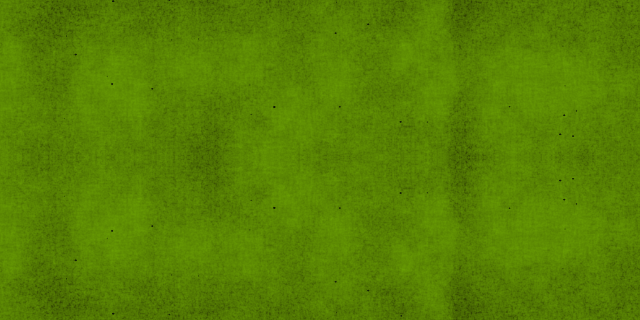
Reproduce this texture procedurally as a WebGL 2 fragment shader.

```glsl
#version 300 es
precision highp float;
// Worn green paper: a flat pigment darkened by cloudy wear, soft vertical
// stains and a fold, then roughened by mottling, grain, a faint weave and pits.
// Gradient noise drives everything; the sheet is mirrored about mid-height.

uniform vec2 u_resolution;
out vec4 fragColor;

// Two random values in 0..1 per lattice cell
vec2 hash2(vec2 cell) {
    uvec2 q = uvec2(ivec2(cell)) * uvec2(1597u, 3571u);
    uint n = (q.x ^ (q.y << 9)) * 747796405u + 289133u;
    n = ((n >> 15) ^ n) * 277803737u;
    n = (n >> 13) ^ n;
    uint m = n * 747796405u + 1013u;
    m = (m >> 16) ^ m;
    return vec2(n & 65535u, m & 65535u) / 65535.0;
}

float corner(vec2 cell, vec2 offset) {
    float angle = 6.28319 * hash2(cell).x;
    return dot(vec2(cos(angle), sin(angle)), offset);
}

float gradientNoise(vec2 p) {
    vec2 i = floor(p), f = p - i;
    vec2 u = f * f * f * (f * (f * 6.0 - 15.0) + 10.0);
    vec2 e = vec2(1, 0);
    return mix(mix(corner(i, f), corner(i + e.xy, f - e.xy), u.x),
               mix(corner(i + e.yx, f - e.yx), corner(i + e.xx, f - e.xx), u.x), u.y);
}

float clouds(vec2 p) {
    float sum = 0.0, amplitude = 1.0;
    for (int i = 0; i < 5; i++) {
        sum += amplitude * gradientNoise(p);
        p = p * 2.03 + 17.3;
        amplitude *= 0.6;
    }
    return sum;
}

float bump(float x, float width) {
    return exp(-x * x / (width * width));
}

// Small dark specks, at most one per cell
float pits(vec2 p, float pixel) {
    float cover = 0.0;
    vec2 home = floor(p / 0.085);
    for (int y = -1; y <= 1; y++)
    for (int x = -1; x <= 1; x++) {
        vec2 cell = home + vec2(x, y);
        vec2 chance = hash2(cell + 311.0);
        vec2 center = (cell + hash2(cell + 97.0)) * 0.085;
        float radius = mix(0.001, 0.0035, chance.y * chance.y);
        vec2 d = (p - center) * vec2(1.0, 0.7 + 0.6 * chance.y);
        float speck = 1.0 - smoothstep(radius - pixel * 0.5, radius + pixel * 0.7, length(d));
        speck *= step(chance.x, 0.22) * step(0.03, center.y);
        cover = max(cover, speck * mix(0.4, 1.0, chance.y));
    }
    return cover;
}

void main() {
    float pixel = 1.0 / u_resolution.y;
    vec2 p = gl_FragCoord.xy * pixel;
    p.y = abs(p.y - 0.508);

    // Wear: clouds, darker long edges, fold and fainter vertical stains
    float cloud = clouds(p * vec2(4.2, 3.4) + 5.7);
    float rim = smoothstep(0.28, 0.52, p.y);
    float foldX = p.x - 1.435 - 0.02 * gradientNoise(vec2(p.y * 9.0, 3.5));
    float fold = bump(foldX, foldX < 0.0 ? 0.03 : 0.07) * (0.75 + 0.4 * rim);
    float stains = 0.3 * bump(p.x - 0.15, 0.07) + 0.25 * bump(p.x - 0.47, 0.06)
                 + 0.35 * bump(p.x - 1.95, 0.1)
                 + 0.45 * bump(length(p - vec2(0.62, 0.02)), 0.12)
                 + 0.4 * bump(length(p - vec2(1.33, 0.02)), 0.08);
    float wear = max(0.0, 0.3 + 0.75 * cloud + 0.42 * rim + 0.8 * fold + stains);

    // Grain grows rougher where the sheet is worn; mottling lies everywhere
    float mottle = clouds(p * vec2(13.0, 18.0) + 29.0);
    float grain = 0.5 * gradientNoise(p * 67.0 + 3.1)
                + 0.6 * gradientNoise(p * 123.0 + 41.7)
                + 0.55 * gradientNoise(p * 197.0 + 9.3);
    float weave = gradientNoise(p * vec2(24.0, 132.0) + 13.0)
                + gradientNoise(p * vec2(124.0, 20.0) + 71.0);
    float flecks = smoothstep(0.12, 0.5, grain) * min(wear, 1.2);

    float shade = -0.105 * wear - 0.045 * flecks + 0.035 * mottle
                - grain * (0.055 + 0.06 * min(wear, 1.2)) + 0.027 * weave;
    vec3 color = vec3(0.374, 0.556, 0.01) + shade * vec3(0.615, 1.0, 0.0);
    color = mix(color, vec3(0.06, 0.1, 0.02), pits(p, pixel));
    fragColor = vec4(clamp(color, 0.0, 1.0), 1.0);
}
```
